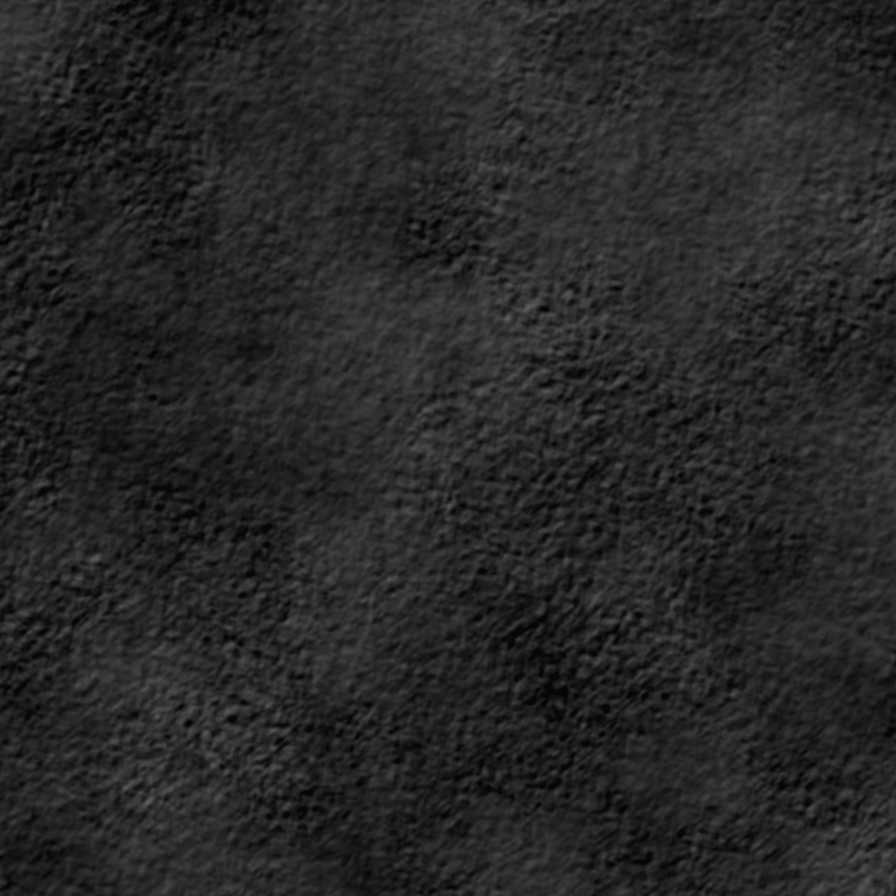
A WebGL 1 fragment shader for this texture:

```glsl
precision highp float;
// Dark weathered stone: cloudy charcoal with fine diagonal relief and small pits.
uniform vec2 u_resolution;

const vec2 GRAIN_DIR = vec2(0.857, 0.515);
const float GRAIN_FREQ = 98.0;
const float LIGHT_STEP = 0.36;   // relief sampling distance, in grain cells

float hash(vec2 cell) {
  return fract(sin(dot(cell, vec2(127.1, 311.7))) * 43758.5);
}

vec2 hash2(vec2 cell) {
  return vec2(hash(cell), hash(cell + vec2(37.3, 91.7)));
}

float valueNoise(vec2 p) {
  vec2 cell = floor(p);
  vec2 f = fract(p);
  vec2 s = f * f * (3.0 - 2.0 * f);
  float low = mix(hash(cell), hash(cell + vec2(1.0, 0.0)), s.x);
  float high = mix(hash(cell + vec2(0.0, 1.0)), hash(cell + vec2(1.0, 1.0)), s.x);
  return mix(low, high, s.y);
}

// Distance to the nearest scattered point.
float cellular(vec2 p) {
  vec2 cell = floor(p);
  float nearest = 4.0;
  for (int j = -1; j <= 1; j++) {
    for (int i = -1; i <= 1; i++) {
      vec2 neighbour = cell + vec2(float(i), float(j));
      vec2 offset = neighbour + hash2(neighbour) - p;
      nearest = min(nearest, dot(offset, offset));
    }
  }
  return sqrt(nearest);
}

// Layered noise, rotated between octaves, in 0..1.
float clouds(vec2 p, float gain) {
  float sum = 0.0;
  float total = 0.0;
  float weight = 1.0;
  for (int i = 0; i < 5; i++) {
    sum += weight * valueNoise(p);
    total += weight;
    weight *= gain;
    p = mat2(1.6, 1.2, -1.2, 1.6) * p + vec2(17.3, 5.9);
  }
  return sum / total;
}

// Layered sines that bend the grain so it never runs straight.
vec2 bend(vec2 p) {
  return 0.002 * vec2(sin(p.y * 47.0 + 2.0 * sin(p.x * 23.0)),
                      sin(p.x * 53.0 + 2.0 * sin(p.y * 19.0)));
}

// Rotates into the grain direction and stretches along it.
vec2 toGrain(vec2 p, vec2 along) {
  vec2 across = vec2(-along.y, along.x);
  return vec2(dot(p, along) * 0.95, dot(p, across)) * GRAIN_FREQ;
}

float surfaceHeight(vec2 q) {
  vec2 turned = mat2(0.8, 0.6, -0.6, 0.8) * q;
  return valueNoise(q + 11.0)
       + 0.55 * valueNoise(turned * 1.9 + 43.0)
       - 0.6 * cellular(turned * 0.8);
}

void main() {
  vec2 p = gl_FragCoord.xy / min(u_resolution.x, u_resolution.y);
  vec2 q = toGrain(p + bend(p), GRAIN_DIR);

  // Broad tone, mid-sized mottling and patches of coarser surface
  float tone = clouds(p * 5.0 + 3.0, 0.6) - 0.5;
  float mottle = clouds(p * 21.0 + 8.0, 0.75) - 0.5;
  float patches = clouds(p * 8.0 + 61.0, 0.65);
  float roughness = mix(0.72, 1.48, smoothstep(0.34, 0.68, patches));

  // Relief lit from the upper left
  float relief = surfaceHeight(q) - surfaceHeight(q + vec2(0.0, LIGHT_STEP));

  // Unlit speckle breaks the ridges into separate grains
  float speckle = valueNoise(mat2(0.6, 0.8, -0.8, 0.6) * q * 1.25 + 71.0) - 0.5;

  // Scattered pits, deepest on the coarse patches
  float pit = smoothstep(0.4, 0.08, cellular(q * 0.58 + 29.0));
  pit *= smoothstep(0.8, 1.5, roughness);

  float grey = 0.154 + 0.24 * tone + 0.1 * mottle + 0.055 * speckle
             + 0.15 * roughness * relief - 0.055 * pit;
  gl_FragColor = vec4(vec3(clamp(grey, 0.025, 0.36)), 1.0);
}
```
